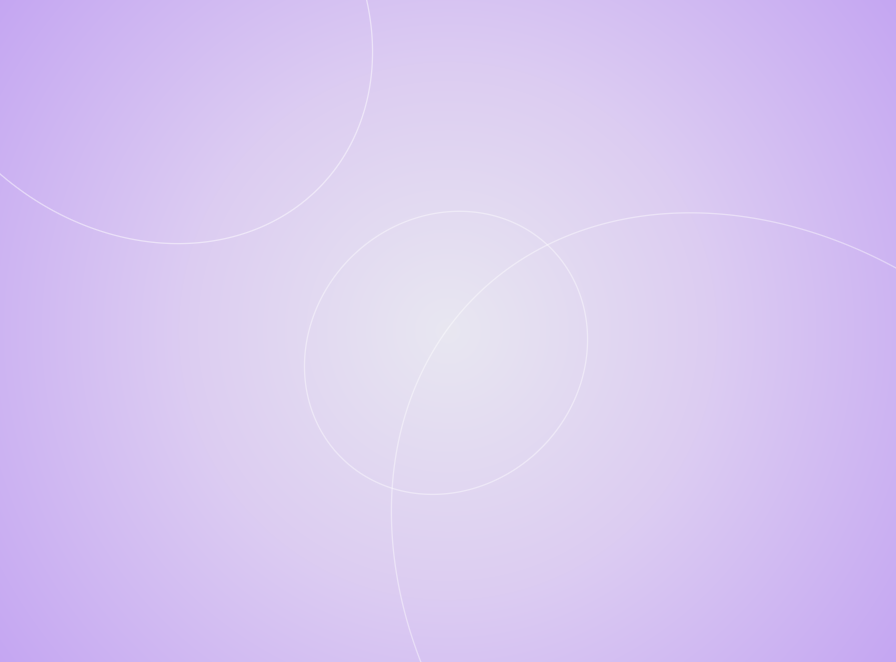
A Shadertoy shader for this background:

```glsl
// Soft lilac radial glow crossed by three thin, pale, tilted ovals.

#define GLOW_COLOR vec3(0.910, 0.905, 0.943)
#define LILAC_COLOR vec3(0.862, 0.800, 0.947)
#define EDGE_COLOR vec3(0.770, 0.650, 0.950)
#define LILAC_RADIUS 0.40
#define EDGE_RADIUS 0.842
#define LINE_WIDTH 0.0020
#define LINE_OPACITY 0.42

// Approximate distance to the outline of an oval given by its half extents
// and its tilt: 0 is upright, positive leans right, negative leans left.
float ovalOutline(vec2 p, vec2 extent, float tilt) {
    vec2 q = p / extent;
    vec2 m = (q - tilt * q.yx) / (1.0 - tilt * tilt);
    float level = sqrt(max(dot(q, m), 1e-6));
    vec2 gradient = m / (extent * level);
    return abs(level - 1.0) / max(length(gradient), 1e-4);
}

// Two-stage radial gradient around the canvas centre.
vec3 background(float radius) {
    vec3 inner = mix(GLOW_COLOR, LILAC_COLOR, radius / LILAC_RADIUS);
    float outerMix = (radius - LILAC_RADIUS) / (EDGE_RADIUS - LILAC_RADIUS);
    vec3 outer = mix(LILAC_COLOR, EDGE_COLOR, clamp(outerMix, 0.0, 1.0));
    return radius < LILAC_RADIUS ? inner : outer;
}

// Antialiased coverage of a thin line.
float lineMask(float distanceToLine, float pixel) {
    float halfWidth = 0.5 * LINE_WIDTH;
    return clamp((halfWidth - distanceToLine) / pixel + 0.5, 0.0, 1.0);
}

void mainImage(out vec4 fragColor, in vec2 fragCoord) {
    // Centred coordinates; the canvas height is one unit.
    vec2 p = (fragCoord - 0.5 * iResolution.xy) / iResolution.y;
    float pixel = 1.0 / iResolution.y;
    vec3 color = background(length(p));

    // Oval outlines: upper left, centre, lower right.
    float upperLeft = ovalOutline(p - vec2(-0.470, 0.483), vec2(0.356, 0.351), -0.175);
    float centre = ovalOutline(p - vec2(-0.003, -0.033), vec2(0.2138), 0.095);
    float lowerRight = ovalOutline(p - vec2(0.496, -0.403), vec2(0.5815), -0.224);

    color = mix(color, vec3(1.0), LINE_OPACITY * 1.15 * lineMask(upperLeft, pixel));
    color = mix(color, vec3(1.0), LINE_OPACITY * lineMask(centre, pixel));
    color = mix(color, vec3(1.0), LINE_OPACITY * lineMask(lowerRight, pixel));

    fragColor = vec4(color, 1.0);
}
```
